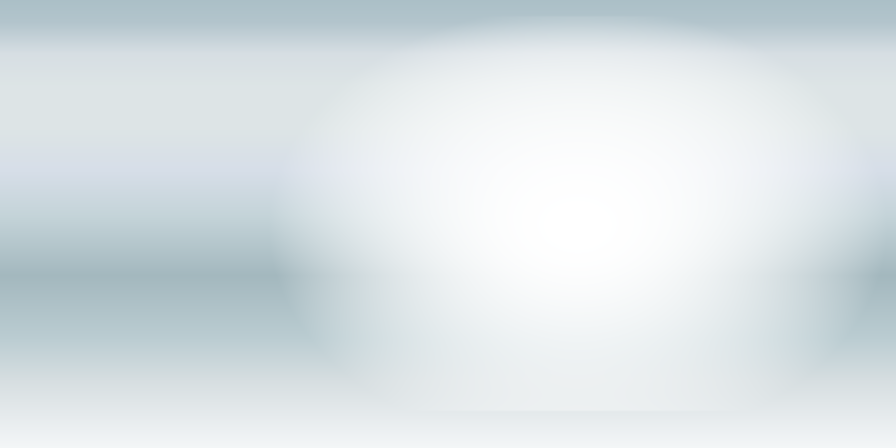
A Shadertoy shader for this background:

```glsl
// Soft silver-blue horizontal bands with a large white oval glow right of centre.
// The bands blend a short list of colour stops by height; the glow is a radial
// falloff inside an ellipse, trimmed flat at its top and bottom.

#define GLOW_CENTER vec2(0.645, 0.492)
#define GLOW_RADII  vec2(0.345, 0.495)
#define GLOW_POWER  2.2
#define GLOW_BOTTOM 0.083
#define GLOW_TOP    0.964
#define GLOW_COLOR  vec3(1.0)
#define TRIM_SOFT   0.003

const int STOP_COUNT = 11;

// Each stop holds a colour and its depth below the top edge.
const vec4 BAND_STOPS[STOP_COUNT] = vec4[](
    vec4(0.67, 0.75, 0.78, 0.0),
    vec4(0.70, 0.77, 0.80, 0.05),
    vec4(0.84, 0.87, 0.89, 0.12),
    vec4(0.865, 0.895, 0.90, 0.19),
    vec4(0.865, 0.895, 0.90, 0.29),
    vec4(0.84, 0.87, 0.91, 0.38),
    vec4(0.77, 0.83, 0.85, 0.48),
    vec4(0.64, 0.72, 0.745, 0.615),
    vec4(0.73, 0.80, 0.82, 0.755),
    vec4(0.84, 0.87, 0.88, 0.85),
    vec4(0.955, 0.965, 0.97, 1.0)
);

// Vertical gradient through all the stops.
vec3 bandColor(float depth) {
    vec3 color = BAND_STOPS[0].rgb;
    for (int i = 1; i < STOP_COUNT; i++) {
        float start = BAND_STOPS[i - 1].a;
        float end = BAND_STOPS[i].a;
        float blend = clamp((depth - start) / (end - start), 0.0, 1.0);
        color = mix(color, BAND_STOPS[i].rgb, blend);
    }
    return color;
}

// Opacity of the oval glow: full at its centre, zero at its rim.
float glowAlpha(vec2 uv) {
    float radius = length((uv - GLOW_CENTER) / GLOW_RADII);
    float falloff = 1.0 - pow(min(radius, 1.0), GLOW_POWER);
    float trim = smoothstep(-TRIM_SOFT, TRIM_SOFT, uv.y - GLOW_BOTTOM)
               * smoothstep(-TRIM_SOFT, TRIM_SOFT, GLOW_TOP - uv.y);
    return falloff * trim;
}

void mainImage(out vec4 fragColor, in vec2 fragCoord) {
    vec2 uv = fragCoord / iResolution.xy;
    vec3 color = mix(bandColor(1.0 - uv.y), GLOW_COLOR, glowAlpha(uv));
    fragColor = vec4(color, 1.0);
}
```
